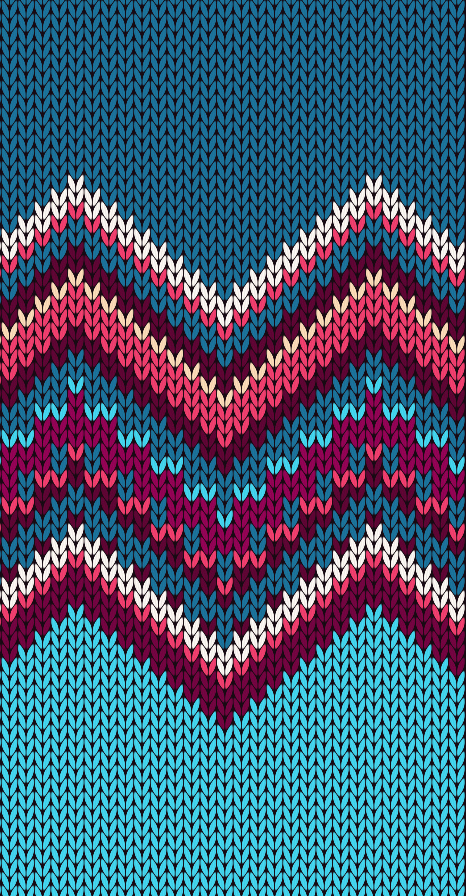
Reproduce this pattern procedurally as a Shadertoy shader.

```glsl
const float COLUMNS = 28.13;
const float ROWS = 66.8;
const float HALF_WAVE = 9.0;
const vec2 VALLEY = vec2(0.4825, 22.7); // x on the canvas, row from the top

const vec3 GAP = vec3(0.09, 0.04, 0.07);
const vec3 BLUE = vec3(0.11, 0.46, 0.62);
const vec3 CYAN = vec3(0.27, 0.85, 0.95);
const vec3 WHITE = vec3(1.0, 0.98, 0.96);
const vec3 CREAM = vec3(1.0, 0.87, 0.73);
const vec3 PINK = vec3(0.96, 0.25, 0.44);
const vec3 MAGENTA = vec3(0.59, 0.01, 0.34);
const vec3 MAROON = vec3(0.38, 0.02, 0.21);

// Distance in columns from the nearest valley of the zigzag
float zigzag(float column) {
    float period = 2.0 * HALF_WAVE;
    return abs(mod(column + HALF_WAVE, period) - HALF_WAVE);
}

// Yarn colour by row below the first white stripe; some rows alternate
vec3 yarnColor(float row, bool odd) {
    if (row < 0.0) return BLUE;
    if (row < 2.0) return WHITE;
    if (row < 3.0) return PINK;
    if (row < 5.0) return BLUE;
    if (row < 7.0) return MAROON;
    if (row < 8.0) return CREAM;
    if (row < 11.0) return PINK;
    if (row < 13.0) return MAROON;
    if (row < 15.0) return BLUE;
    if (row < 16.0) return odd ? CYAN : BLUE;
    if (row < 17.0) return odd ? MAGENTA : CYAN;
    if (row < 19.0) return MAGENTA;
    if (row < 20.0) return odd ? MAGENTA : BLUE;
    if (row < 21.0) return odd ? PINK : BLUE;
    if (row < 22.0) return odd ? MAROON : PINK;
    if (row < 23.0) return MAROON;
    if (row < 25.0) return BLUE;
    if (row < 26.0) return odd ? MAROON : BLUE;
    if (row < 28.0) return WHITE;
    if (row < 29.0) return PINK;
    if (row < 32.0) return mix(MAROON, MAGENTA, 0.4);
    return CYAN;
}

// Rounded leaf filling a unit cell: 0 at the centre, 1 at the cell border
float leaf(vec2 cell) {
    vec2 p = pow(abs(cell) * 2.0, vec2(2.6));
    return pow(p.x + p.y, 1.0 / 2.6);
}

// Faint strands running along each leaf
float strands(vec2 cell) {
    return 0.97 + 0.03 * sin(cell.x * 16.0 + 1.5 * sin(cell.y * 5.0));
}

void mainImage(out vec4 fragColor, in vec2 fragCoord) {
    vec2 uv = fragCoord / iResolution.xy;
    float x = (uv.x - VALLEY.x) * COLUMNS;
    float y = (1.0 - uv.y) * ROWS - VALLEY.y;

    // Mirrored slanted lanes make each column a stack of V stitches
    float column = floor(x + 0.5);
    float lane = abs(x - column) - 0.25;
    float slanted = y + 1.8 * lane;
    float row = floor(slanted + 0.5);
    vec2 cell = vec2(lane * 2.0, slanted - row);

    // The zigzag lifts the stripes by one row per column
    float lift = zigzag(column);
    bool odd = mod(lift, 2.0) > 0.5;
    vec3 yarn = yarnColor(row + lift, odd) * strands(cell);

    // Soft leaf edges against the dark gaps
    float blur = 4.0 * COLUMNS / iResolution.x;
    float cover = 1.0 - smoothstep(0.9 - 0.5 * blur, 0.9 + 0.5 * blur, leaf(cell));
    float inside = step(-14.0, column + 0.5) * step(column, 14.0);
    fragColor = vec4(mix(GAP, yarn, cover * inside), 1.0);
}
```
